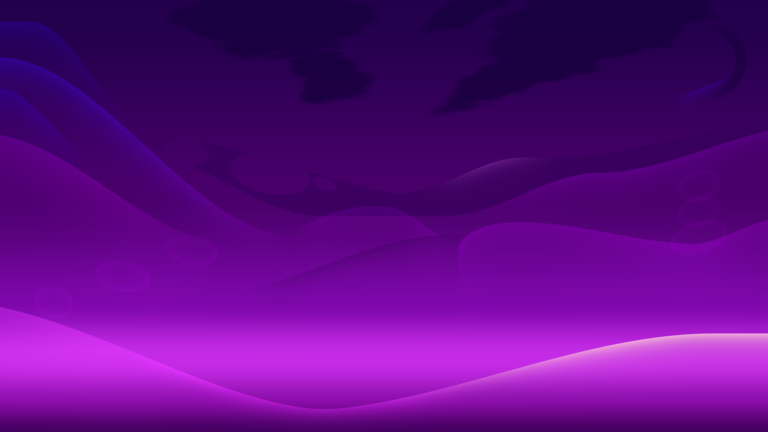
Write a WebGL 1 fragment shader that draws this background.

```glsl
precision highp float;
// Violet dusk of layered glowing waves, dark veins and ragged clouds.
uniform vec2 u_resolution;

const float ASPECT = 16.0 / 9.0;

float hash(vec2 p) {
  return fract(sin(dot(p, vec2(127.1, 311.7))) * 43758.5453);
}

float noise(vec2 p) {
  vec2 i = floor(p), f = fract(p);
  f = f * f * (3.0 - 2.0 * f);
  return mix(mix(hash(i), hash(i + vec2(1, 0)), f.x),
             mix(hash(i + vec2(0, 1)), hash(i + vec2(1, 1)), f.x), f.y);
}

float fbm(vec2 p) {
  float sum = 0.0, gain = 0.5;
  for (int i = 0; i < 3; i++) {
    sum += gain * noise(p);
    p = p * 2.1 + 7.3;
    gain *= 0.5;
  }
  return sum;
}

// Smooth step in height from y0 to y1 between x0 and x1
float ramp(float x, float x0, float x1, float y0, float y1) {
  return mix(y0, y1, smoothstep(x0, x1, x));
}

float inside(float depth) { return smoothstep(-0.002, 0.002, depth); }

// Glow that starts sharply at an edge and fades with depth
float rim(float depth, float width) {
  return inside(depth) * exp(-max(depth, 0.0) / width);
}

float span(float x, float a, float b, float fade) {
  return smoothstep(a - fade, a + fade, x) * (1.0 - smoothstep(b - fade, b + fade, x));
}

// Approximate depth inside a tilted ellipse, positive within
float ellipse(vec2 p, vec2 center, vec2 radius, float tilt) {
  vec2 q = (p - center) * vec2(ASPECT, 1.0);
  float c = cos(tilt), s = sin(tilt);
  q = vec2(c * q.x + s * q.y, c * q.y - s * q.x);
  return (1.0 - length(q / radius)) * min(radius.x, radius.y);
}

vec3 skyGradient(float y) {
  vec3 c = mix(vec3(0.27, 0.0, 0.38), vec3(0.52, 0.04, 0.64), smoothstep(0.0, 0.075, y));
  c = mix(c, vec3(0.77, 0.17, 0.90), smoothstep(0.05, 0.165, y));
  c = mix(c, vec3(0.50, 0.03, 0.68), smoothstep(0.175, 0.30, y));
  c = mix(c, vec3(0.29, 0.0, 0.42), smoothstep(0.26, 0.55, y));
  return mix(c, vec3(0.14, 0.0, 0.30), smoothstep(0.5, 0.98, y));
}

vec3 addClouds(vec3 color, vec2 p) {
  vec2 q = p + 0.07 * (vec2(fbm(p * vec2(14, 22)), fbm(p * vec2(11, 30) + 5.0)) - 0.44);
  float d = ellipse(q, vec2(0.36, 0.96), vec2(0.22, 0.09), 0.0);
  d = max(d, ellipse(q, vec2(0.42, 0.83), vec2(0.09, 0.055), -0.3));
  d = max(d, ellipse(q, vec2(0.60, 0.97), vec2(0.10, 0.04), 0.6));
  d = max(d, ellipse(q, vec2(0.78, 0.95), vec2(0.29, 0.10), 0.25));
  d = max(d, ellipse(q, vec2(0.66, 0.82), vec2(0.17, 0.05), 0.4));
  return mix(color, vec3(0.085, 0.0, 0.235), 0.75 * smoothstep(-0.006, 0.012, d));
}

vec3 addLeftWaves(vec3 color, vec2 p) {
  float arch = ramp(p.x, 0.04, 0.2, 0.95, 0.70) - p.y;
  float slope = ramp(p.x, 0.0, 0.38, 0.867, 0.455) - p.y;
  float hill = ramp(p.x, -0.02, 0.30, 0.69, 0.437) - p.y;
  float spur = ramp(p.x, 0.0, 0.13, 0.795, 0.635) - p.y;
  float fade = 1.0 - smoothstep(0.08, 0.38, p.x);
  color += vec3(0.01, 0.0, 0.17) * rim(arch, 0.045) * (1.0 - smoothstep(0.05, 0.18, p.x));
  color += mix(vec3(0.10, 0.0, 0.11), vec3(0.03, 0.01, 0.23), fade) * rim(slope, 0.04)
         * (1.0 - smoothstep(0.25, 0.42, p.x));
  color += vec3(0.0, 0.0, 0.15) * rim(spur, 0.05) * (1.0 - smoothstep(0.03, 0.13, p.x));
  return color + vec3(0.12, 0.0, 0.13) * rim(hill, 0.09) * (1.0 - smoothstep(0.12, 0.31, p.x));
}

// Dark vein with light holes that widens into a ribbon at the right
vec3 addVein(vec3 color, vec2 p) {
  float top = ramp(p.x, 0.17, 0.60, 0.69, 0.535) + ramp(p.x, 0.50, 0.68, 0.0, 0.10)
            + ramp(p.x, 0.72, 1.05, 0.0, 0.09) - p.y;
  float bottom = ramp(p.x, 0.15, 0.42, 0.67, 0.50) + ramp(p.x, 0.58, 0.78, 0.0, 0.10)
               + ramp(p.x, 0.78, 1.06, 0.0, 0.11) - p.y;
  float holes = ellipse(p, vec2(0.352, 0.597), vec2(0.094, 0.045), -0.2);
  holes = max(holes, ellipse(p, vec2(0.242, 0.65), vec2(0.055, 0.03), -0.25));
  holes = max(holes, ellipse(p, vec2(0.423, 0.574), vec2(0.03, 0.014), -0.35));
  float band = inside(top) * inside(-bottom) * (1.0 - inside(holes));
  color = mix(color, vec3(0.20, 0.0, 0.35), 0.6 * band * smoothstep(0.16, 0.25, p.x));
  color += vec3(0.09, 0.0, 0.12) * rim(bottom, 0.035) * smoothstep(0.60, 0.75, p.x);
  return color + vec3(0.27, 0.16, 0.24) * rim(top, 0.017) * span(p.x, 0.61, 0.67, 0.07);
}

vec3 addMiddleHills(vec3 color, vec2 p) {
  float mound = ramp(p.x, 0.27, 0.48, 0.40, 0.522) - ramp(p.x, 0.50, 0.60, 0.0, 0.08) - p.y;
  float turn = clamp((0.67 - p.x) / 0.075, 0.0, 1.0);
  float swell = ramp(p.x, 0.68, 0.91, 0.485, 0.435) + ramp(p.x, 0.90, 1.02, 0.0, 0.06)
              - 0.07 * (1.0 - sqrt(1.0 - turn * turn)) - p.y;
  float fold = ramp(p.x, 0.27, 0.58, 0.32, 0.455) - p.y;
  color += vec3(0.07, 0.0, 0.085) * rim(mound, 0.05) * span(p.x, 0.40, 0.575, 0.025);
  color -= vec3(0.06, 0.0, 0.07) * rim(fold, 0.025) * span(p.x, 0.35, 0.59, 0.04);
  return color + vec3(0.11, 0.0, 0.13) * rim(swell, 0.05) * smoothstep(0.593, 0.60, p.x);
}

// Faint loops scattered over the two flanks, and a hook at the upper right
vec3 addSwirls(vec3 color, vec2 p) {
  for (int i = 0; i < 6; i++) {
    float k = float(i), side = mod(k, 2.0);
    vec2 center = vec2(mix(0.07 + 0.045 * k, 0.91, side), mix(0.30 + 0.03 * k, 0.42 + 0.03 * k, side));
    float d = ellipse(p, center, vec2(0.045 + 0.03 * hash(vec2(k, 3.0)), 0.035), 0.5 * side - 0.2);
    color += vec3(0.035, 0.0, 0.04) * rim(d, 0.012);
  }
  float hook = abs(ellipse(p, vec2(0.915, 0.855), vec2(0.09, 0.08), 0.3));
  float hookMask = smoothstep(0.91, 0.96, p.x);
  color = mix(color, vec3(0.10, 0.0, 0.25), 0.65 * hookMask * (1.0 - smoothstep(0.008, 0.014, hook)));
  float streak = ramp(p.x, 0.86, 0.97, 0.77, 0.825) - p.y;
  return color + vec3(0.02, 0.0, 0.17) * rim(streak, 0.012) * span(p.x, 0.89, 0.94, 0.02);
}

vec3 addFrontWave(vec3 color, vec2 p) {
  float depth = ramp(p.x, -0.08, 0.45, 0.305, 0.048) + ramp(p.x, 0.38, 0.93, 0.0, 0.18) - p.y;
  float right = smoothstep(0.48, 0.88, p.x);
  color += vec3(0.16, 0.07, 0.13) * rim(depth, 0.07) * (1.0 - smoothstep(0.02, 0.30, p.x));
  color += vec3(0.17, 0.05, 0.16) * rim(depth, 0.022) * span(p.x, 0.22, 0.58, 0.08);
  float shine = rim(depth, mix(0.012, 0.027, right)) * smoothstep(0.46, 0.86, p.x);
  return mix(color, vec3(0.97, 0.73, 0.86), 0.92 * shine);
}

void main() {
  vec2 p = gl_FragCoord.xy / u_resolution;
  vec3 color = skyGradient(p.y);
  color = addClouds(color, p);
  color = addLeftWaves(color, p);
  color = addVein(color, p);
  color = addMiddleHills(color, p);
  color = addSwirls(color, p);
  color = addFrontWave(color, p);
  gl_FragColor = vec4(clamp(color, 0.0, 1.0), 1.0);
}
```
